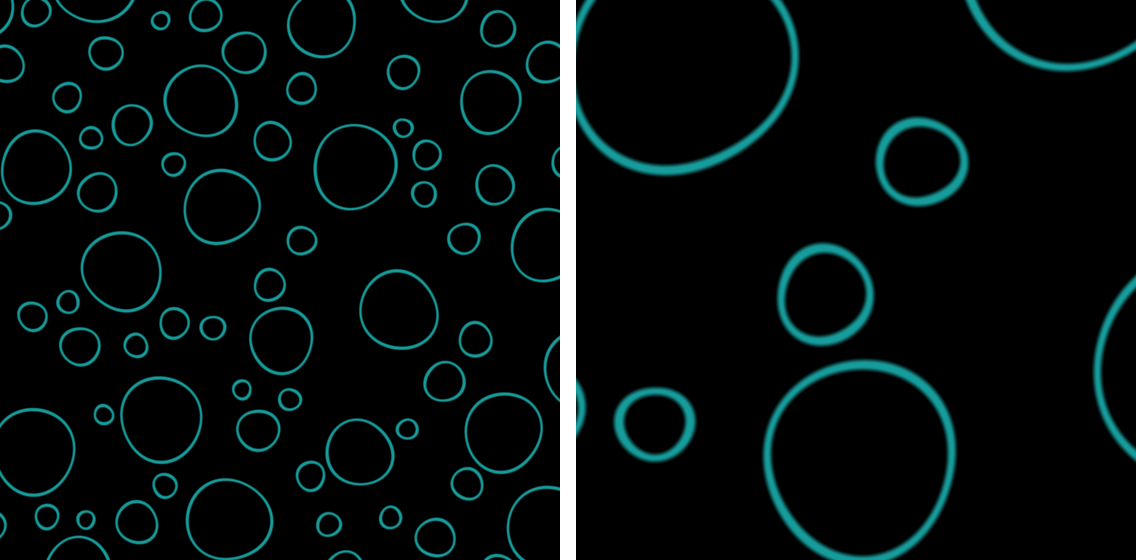
Left, the full canvas; right, a detail of the centre.
Write a WebGL 2 fragment shader that draws this pattern.

```glsl
#version 300 es
precision highp float;
// Hand-drawn teal rings of three sizes scattered over black without touching.
// Each size lives on its own rotated, jittered grid; medium and small rings
// are kept only where they stay clear of the larger ones.

uniform vec2 u_resolution;
out vec4 outColor;

const vec3 BACKGROUND = vec3(0.0);
const vec3 TEAL = vec3(0.085, 0.61, 0.605);
const float STROKE = 0.0051;    // mean line width
const float SOFTNESS = 0.0019;  // least edge blur
const float GAP = 0.013;        // free space between rings

// One grid of candidate rings, all lengths in canvas units.
struct Layer {
    float cells;   // cells per canvas side
    float angle;   // grid rotation
    float jitter;  // share of a cell the centre may roam
    vec2 radii;    // smallest and largest radius
    float seed;
};

const Layer LARGE  = Layer(4.0, 0.42, 0.38, vec2(0.053, 0.076), 17.0);
const Layer MEDIUM = Layer(8.4, 1.05, 0.30, vec2(0.024, 0.037), 53.0);
const Layer SMALL  = Layer(7.6, 0.20, 0.60, vec2(0.0135, 0.021), 91.0);

vec3 hash3(vec2 p) {
    vec3 q = fract(vec3(p.xyx) * vec3(0.1031, 0.1030, 0.0973));
    q += dot(q, q.yxz + 33.33);
    return fract((q.xxy + q.yzz) * q.zyx);
}

mat2 rotation(float angle) {
    float c = cos(angle), s = sin(angle);
    return mat2(c, s, -s, c);
}

vec2 cellAt(Layer layer, vec2 p) {
    return floor(rotation(-layer.angle) * p * layer.cells);
}

// Ring of a cell: centre in xy, radius in z.
vec3 ringOf(Layer layer, vec2 cell) {
    vec3 h = hash3(cell + layer.seed);
    vec2 local = cell + 0.5 + layer.jitter * (h.xy - 0.5);
    vec2 centre = rotation(layer.angle) * local / layer.cells;
    return vec3(centre, mix(layer.radii.x, layer.radii.y, h.z));
}

bool collide(vec3 a, vec3 b) {
    return distance(a.xy, b.xy) < a.z + b.z + GAP;
}

// Offset of the i-th cell in a 3 by 3 neighbourhood.
vec2 neighbour(int i) {
    return vec2(i % 3 - 1, i / 3 - 1);
}

bool hitsLarge(vec3 ring) {
    vec2 home = cellAt(LARGE, ring.xy);
    for (int i = 0; i < 9; i++) {
        if (collide(ring, ringOf(LARGE, home + neighbour(i)))) return true;
    }
    return false;
}

// Only medium rings that survive themselves block a small one.
bool hitsMedium(vec3 ring) {
    vec2 home = cellAt(MEDIUM, ring.xy);
    for (int i = 0; i < 9; i++) {
        vec3 other = ringOf(MEDIUM, home + neighbour(i));
        if (collide(ring, other) && !hitsLarge(other)) return true;
    }
    return false;
}

// Coverage of a slightly wobbly outline with uneven line width.
float outline(vec2 p, vec3 ring, float blur) {
    vec2 d = p - ring.xy;
    float reach = length(d);
    if (abs(reach - ring.z) > 0.1 * ring.z + STROKE) return 0.0;
    vec3 phase = 6.2832 * hash3(floor(ring.xy * 977.0));
    float a = atan(d.y, d.x);
    float wobble = 0.032 * sin(2.0 * a + phase.x) + 0.024 * sin(3.0 * a + phase.y);
    float halfWidth = 0.5 * STROKE * (1.0 + 0.16 * sin(2.0 * a + phase.z));
    float edge = abs(reach - ring.z * (1.0 + wobble)) - halfWidth;
    return 1.0 - smoothstep(-blur, blur, edge);
}

// Strongest outline of one layer; rank 0 is large, 1 medium, 2 small.
float drawLayer(Layer layer, int rank, vec2 p, float blur) {
    vec2 home = cellAt(layer, p);
    float ink = 0.0;
    for (int i = 0; i < 9; i++) {
        vec3 ring = ringOf(layer, home + neighbour(i));
        float line = outline(p, ring, blur);
        if (line <= ink) continue;
        if (rank > 0 && hitsLarge(ring)) continue;
        if (rank > 1 && hitsMedium(ring)) continue;
        ink = line;
    }
    return ink;
}

void main() {
    vec2 p = gl_FragCoord.xy / u_resolution.y;
    float blur = max(SOFTNESS, 1.0 / u_resolution.y);
    float ink = drawLayer(LARGE, 0, p, blur);
    ink = max(ink, drawLayer(MEDIUM, 1, p, blur));
    ink = max(ink, drawLayer(SMALL, 2, p, blur));
    outColor = vec4(mix(BACKGROUND, TEAL, ink), 1.0);
}
```
